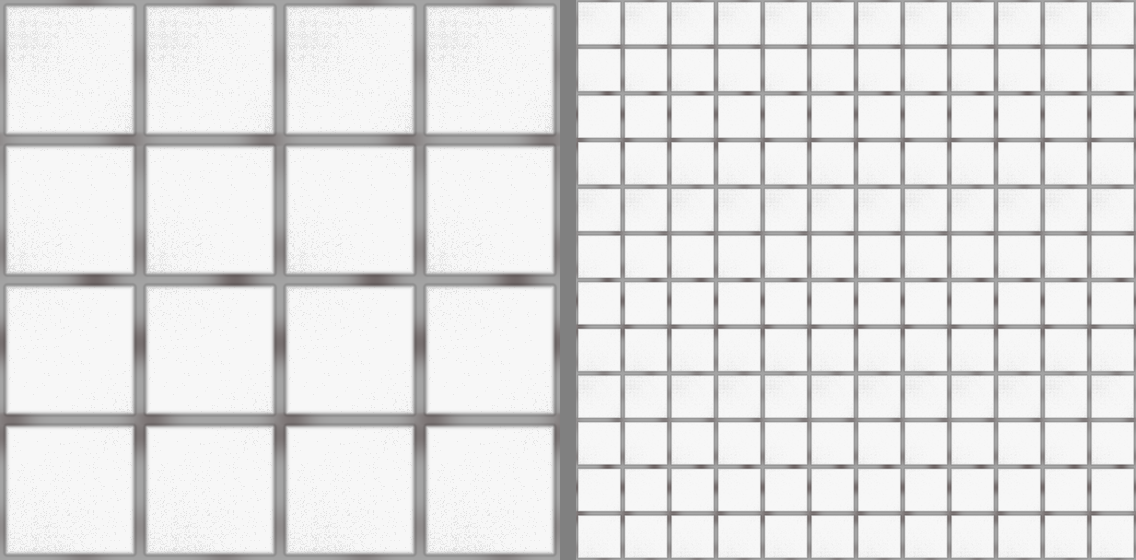
Left: one tile. Right: repeated 3 by 3.
Write a Shadertoy shader that draws this pattern.

```glsl
// Four by four white glazed tiles with soft shaded rims and grey joints.
// Rims come from a rounded box distance; joints carry brown stains from waves,
// and the glaze carries fine specks whose density falls off from worn patches.

const float TAU = 6.2831853;

float hash(vec2 cell) {
    vec3 h = fract(cell.xyx * vec3(0.1031, 0.1030, 0.0973));
    h += dot(h, h.yzx + 33.33);
    return fract((h.x + h.y) * h.z);
}

float roundedBox(vec2 q, float halfSize, float radius) {
    vec2 d = abs(q) - halfSize + radius;
    return length(max(d, 0.0)) + min(max(d.x, d.y), 0.0) - radius;
}

// Dirt in the joints; p counts tiles and wraps after four.
float jointStain(vec2 p) {
    vec2 gap = abs(p - round(p));
    vec2 onJoint = smoothstep(0.075, 0.03, gap);

    // Upright joints: six blotches up the canvas, strongest in one stretch.
    float blotch = pow(0.5 + 0.5 * cos(TAU * 1.5 * (p.y - 0.22)), 2.0);
    float swell = 0.5 + 0.5 * cos(TAU * 0.25 * (p.y - 1.35));
    float upright = blotch * (0.3 + 0.6 * swell * swell);

    // Level joints: one smear per tile, shifted from row to row.
    int row = int(mod(round(p.y), 4.0));
    float along = p.x - vec4(0.6, 0.08, 0.68, 0.9)[row];
    along -= round(along);
    float level = exp(-45.0 * along * along) * vec4(0.5, 0.8, 1.0, 0.65)[row];

    return max(upright * onJoint.x, level * onJoint.y);
}

// Speck density; each patch is x, y, radius, strength in tile units.
float wear(vec2 p) {
    const vec4 patches[5] = vec4[5](
        vec4(0.17, 3.70, 0.32, 0.70), vec4(0.93, 3.12, 0.16, 0.55),
        vec4(0.12, 2.10, 0.30, 0.58), vec4(0.92, 1.00, 0.22, 0.26),
        vec4(0.30, 0.08, 0.34, 0.48));
    float density = 0.0;
    for (int i = 0; i < 5; i++) {
        vec2 d = vec2(fract(p.x), p.y) - patches[i].xy;
        d.y -= 4.0 * round(d.y / 4.0);
        density += patches[i].w * exp(-1.6 * length(d) / patches[i].z);
    }
    return density;
}

// Round specks on a fine grid, the same in every column of tiles.
float specks(vec2 p) {
    vec2 grid = p * 128.0;
    vec2 cell = mod(floor(grid), vec2(128.0, 512.0));
    float blur = 256.0 / min(iResolution.x, iResolution.y);
    float dotShape = 1.0 - smoothstep(0.5 - blur, 0.5 + blur, length(fract(grid) - 0.5));
    return dotShape * step(hash(cell + 7.0), wear((floor(grid) + 0.5) / 128.0));
}

void mainImage(out vec4 fragColor, in vec2 fragCoord) {
    vec2 p = 4.0 * fragCoord / iResolution.xy;
    float d = roundedBox(fract(p) - 0.5, 0.47, 0.025);

    // Joint, darker where it meets the tile
    vec3 joint = mix(vec3(0.645), vec3(0.44, 0.405, 0.405), jointStain(p));
    joint *= mix(0.88, 1.0, smoothstep(0.0, 0.016, d));

    // Glaze fades up from the rim
    vec3 glaze = vec3(0.97) * (1.0 - 0.085 * specks(p));
    float inside = max(-d, 0.0) / 0.022;
    fragColor = vec4(mix(glaze, joint, exp(-inside * inside)), 1.0);
}
```
